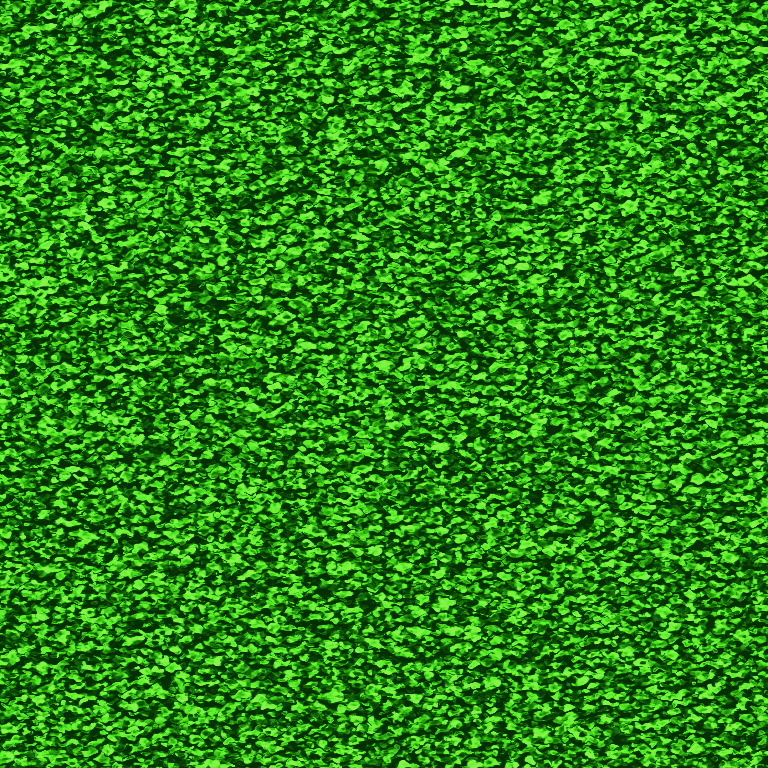
Reproduce this texture procedurally as a WebGL 1 fragment shader.

```glsl
precision highp float;
// Dense green foliage: two layers of small, flat, tilted leaves scattered on
// jittered grids, with shaded gaps and a fine soft-cellular grain on top.
// The summed tone is flattened to an even spread and sent through a green ramp.
uniform vec2 u_resolution;

#define BIG_CELLS vec2(46.0, 70.0)
#define SMALL_CELLS vec2(78.0, 122.0)
#define GRAIN_CELLS vec2(150.0, 225.0)
#define SMALL_LEVEL 0.85
#define WARP 0.0018
#define SHADOW_DROP 0.006
#define SHADOW 0.35
#define LEAF_CONTRAST 2.5
#define GRAIN_CONTRAST 2.4
#define MEAN_LEAF 0.42

vec2 hash2(vec2 p) {
  vec2 q = vec2(dot(p, vec2(127.1, 311.7)), dot(p, vec2(269.5, 183.3)));
  return fract(sin(q) * 43758.545);
}

// Brightest leaf covering p; one random ellipse per grid cell.
float leafLayer(vec2 p, float seed) {
  vec2 cell = floor(p);
  float brightest = 0.0;
  for (int j = -1; j <= 1; j++) {
    for (int i = -1; i <= 1; i++) {
      vec2 id = cell + vec2(float(i), float(j));
      vec2 jitter = hash2(id + seed);
      vec2 shape = hash2(id + seed + 37.0);
      vec2 look = hash2(id + seed + 71.0);
      float angle = mix(-0.5, 0.85, look.x);
      float c = cos(angle), s = sin(angle);
      vec2 d = p - id - mix(vec2(0.1), vec2(0.9), jitter);
      d = vec2(c * d.x + s * d.y, c * d.y - s * d.x);
      float r = length(d / mix(vec2(0.38, 0.28), vec2(0.75, 0.52), shape));
      float body = mix(0.75, 1.0, smoothstep(0.0, 0.65, r));
      float cover = 1.0 - smoothstep(0.65, 1.05, r);
      brightest = max(brightest, cover * body * mix(0.5, 1.0, look.y));
    }
  }
  return brightest;
}

float leaves(vec2 p) {
  return max(leafLayer(p * BIG_CELLS, 3.0),
             SMALL_LEVEL * leafLayer(p * SMALL_CELLS, 19.0));
}

// Cellular noise whose random cell values blend softly at the borders.
float softCells(vec2 p) {
  vec2 cell = floor(p);
  float sum = 0.0, total = 0.0001;
  for (int j = -1; j <= 1; j++) {
    for (int i = -1; i <= 1; i++) {
      vec2 id = cell + vec2(float(i), float(j));
      vec2 d = p - id - hash2(id + 5.0);
      float weight = exp(-10.0 * dot(d, d));
      sum += weight * hash2(id + 53.0).x;
      total += weight;
    }
  }
  return sum / total;
}

// Layered sines that make the leaf outlines uneven.
vec2 warp(vec2 p) {
  vec2 wave = sin(p.yx * vec2(310.0, 270.0) + 2.0 * sin(p * 143.0));
  wave += 0.6 * sin(p.yx * vec2(590.0, 470.0) + 3.0 * sin(p * 211.0));
  return p + WARP * wave * vec2(1.0, 0.7);
}

float band(float low, float high, float t) {
  return clamp((t - low) / (high - low), 0.0, 1.0);
}

// Stops sit at the middle of each colour's share of the area.
vec3 greenRamp(float t) {
  vec3 deep = vec3(0.02, 0.18, 0.02);
  vec3 shade = vec3(0.04, 0.30, 0.02);
  vec3 moss = vec3(0.09, 0.46, 0.03);
  vec3 leaf = vec3(0.19, 0.69, 0.07);
  vec3 bright = vec3(0.35, 0.94, 0.15);
  vec3 glint = vec3(0.54, 0.95, 0.30);
  vec3 color = mix(deep, shade, band(0.085, 0.305, t));
  color = mix(color, moss, band(0.305, 0.525, t));
  color = mix(color, leaf, band(0.525, 0.69, t));
  color = mix(color, bright, band(0.69, 0.86, t));
  return mix(color, glint, band(0.86, 0.975, t));
}

void main() {
  vec2 uv = gl_FragCoord.xy / u_resolution.y;
  vec2 p = warp(uv);

  // Leaves, with dark gaps beneath them.
  float lit = leaves(p);
  float above = leaves(p + vec2(-0.3, 1.0) * SHADOW_DROP);
  lit -= SHADOW * above * (1.0 - lit);

  // Grain, then a logistic curve to even out the tones.
  float grain = softCells(uv * GRAIN_CELLS);
  float z = LEAF_CONTRAST * (lit - MEAN_LEAF) + GRAIN_CONTRAST * (grain - 0.5);
  float tone = 1.0 / (1.0 + exp(-1.7 * z));

  gl_FragColor = vec4(greenRamp(tone), 1.0);
}
```
